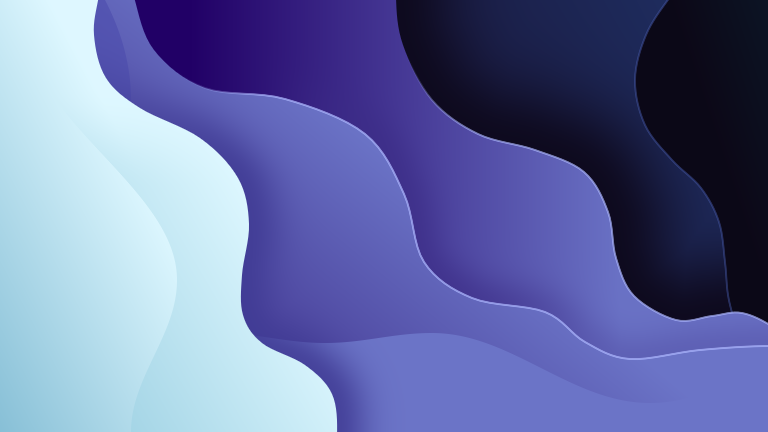
Reproduce this background procedurally as a Shadertoy shader.

```glsl
// Layered wavy paper sheets, from pale ice blue through violet to midnight navy.

const vec2 ARTBOARD = vec2(7.68, 4.32);   // design units, y pointing down
const int KNOTS = 15;
const int STEPS = 8;                      // straight pieces per spline span
const float PI = 3.14159;

const vec3 ICE_DEEP = vec3(0.53, 0.75, 0.84);
const vec3 ICE_MID = vec3(0.62, 0.82, 0.89);
const vec3 ICE_LIGHT = vec3(0.87, 0.97, 1.0);
const vec3 VIOLET_DEEP = vec3(0.30, 0.27, 0.62);
const vec3 VIOLET_LIGHT = vec3(0.42, 0.455, 0.78);
const vec3 VIOLET_SHADE = vec3(0.25, 0.23, 0.58);
const vec3 CRESCENT = vec3(0.30, 0.30, 0.68);
const vec3 INDIGO = vec3(0.13, 0.0, 0.40);
const vec3 PURPLE = vec3(0.285, 0.24, 0.60);
const vec3 PURPLE_SHADE = vec3(0.23, 0.17, 0.52);
const vec3 MIDNIGHT = vec3(0.10, 0.10, 0.25);
const vec3 NAVY = vec3(0.12, 0.18, 0.38);
const vec3 NIGHT = vec3(0.055, 0.04, 0.12);
const vec3 BLACK_PLUM = vec3(0.045, 0.03, 0.09);
const vec3 BLACK_TEAL = vec3(0.05, 0.085, 0.15);
const vec3 RIM = vec3(0.68, 0.72, 1.0);
const vec3 RIM_BLUE = vec3(0.28, 0.36, 0.68);
const float RIM_WIDTH = 0.010;

// Sheet borders as spline knots, from top to bottom
const vec2 ICE_EDGE[KNOTS] = vec2[KNOTS](
    vec2(1.10, -0.60), vec2(0.99, -0.05), vec2(0.94, 0.35), vec2(1.06, 0.78), vec2(1.40, 1.08),
    vec2(2.00, 1.38), vec2(2.38, 1.78), vec2(2.49, 2.24), vec2(2.42, 2.75), vec2(2.43, 3.15),
    vec2(2.62, 3.43), vec2(3.05, 3.65), vec2(3.32, 3.94), vec2(3.37, 4.36), vec2(3.30, 4.80));
const vec2 VIOLET_EDGE[KNOTS] = vec2[KNOTS](
    vec2(1.25, -0.50), vec2(1.34, -0.03), vec2(1.54, 0.50), vec2(2.05, 0.88), vec2(2.85, 0.99),
    vec2(3.65, 1.34), vec2(4.04, 1.94), vec2(4.24, 2.62), vec2(4.72, 2.98), vec2(5.45, 3.12),
    vec2(5.85, 3.42), vec2(6.30, 3.59), vec2(7.00, 3.50), vec2(7.72, 3.46), vec2(8.40, 3.50));
const vec2 PURPLE_EDGE[KNOTS] = vec2[KNOTS](
    vec2(4.00, -0.45), vec2(3.96, -0.03), vec2(4.03, 0.45), vec2(4.32, 1.00), vec2(4.78, 1.34),
    vec2(5.35, 1.50), vec2(5.84, 1.72), vec2(6.08, 2.12), vec2(6.16, 2.58), vec2(6.34, 2.96),
    vec2(6.76, 3.20), vec2(7.12, 3.16), vec2(7.42, 3.13), vec2(7.75, 3.28), vec2(8.20, 3.60));
const vec2 NAVY_EDGE[KNOTS] = vec2[KNOTS](
    vec2(7.00, -0.40), vec2(6.70, -0.03), vec2(6.46, 0.35), vec2(6.35, 0.80), vec2(6.45, 1.25),
    vec2(6.72, 1.60), vec2(7.01, 1.88), vec2(7.19, 2.22), vec2(7.25, 2.62), vec2(7.28, 2.95),
    vec2(7.35, 3.25), vec2(7.42, 3.60), vec2(7.50, 4.00), vec2(7.58, 4.36), vec2(7.65, 4.80));

vec2 catmullRom(vec2 a, vec2 b, vec2 c, vec2 d, float t) {
    return b + 0.5 * t * (c - a + t * (2.0 * a - 5.0 * b + 4.0 * c - d + t * (3.0 * (b - c) + d - a)));
}

// Signed distance to a spline, positive on its right side
float splineSide(vec2 p, vec2 k[KNOTS]) {
    float nearest = 1e3, side = -1.0;
    vec2 a = k[1];
    for (int i = 1; i < KNOTS - 2; i++) {
        for (int j = 1; j <= STEPS; j++) {
            vec2 b = catmullRom(k[i - 1], k[i], k[i + 1], k[i + 2], float(j) / float(STEPS));
            vec2 ab = b - a, ap = p - a;
            vec2 gap = ap - ab * clamp(dot(ap, ab) / dot(ab, ab), 0.0, 1.0);
            nearest = min(nearest, dot(gap, gap));
            if ((a.y > p.y) != (b.y > p.y) && ap.x > ab.x * ap.y / ab.y) side = -side;
            a = b;
        }
    }
    return side * sqrt(nearest);
}

// Drop below a crest at s = 0, with its own depth and half period on each side
float swell(float s, vec2 before, vec2 after) {
    vec2 shape = s < 0.0 ? before : after;
    return shape.x * (1.0 - cos(PI * s / shape.y));
}

float ramp(float t) { return clamp(t, 0.0, 1.0); }
float cover(float d, float px) { return ramp(0.5 + d / px); }
float shadow(float d, float reach) { return exp(-d * d / (reach * reach)); }
float rim(float d, float px) { return 1.0 - smoothstep(0.5 * RIM_WIDTH, 0.5 * RIM_WIDTH + px, abs(d)); }

void mainImage(out vec4 fragColor, in vec2 fragCoord) {
    vec2 uv = fragCoord / iResolution.xy;
    vec2 p = vec2(uv.x, 1.0 - uv.y) * ARTBOARD;
    float px = ARTBOARD.y / iResolution.y;
    float rise = ARTBOARD.y - p.y;
    float ice = splineSide(p, ICE_EDGE), violet = splineSide(p, VIOLET_EDGE);
    float purple = splineSide(p, PURPLE_EDGE), navy = splineSide(p, NAVY_EDGE);

    // Violet sheet with its lower wave, crescent and shadow
    vec3 col = mix(VIOLET_DEEP, VIOLET_LIGHT, ramp(0.30 * p.x + 0.365 * rise - 1.2));
    float wave = 3.33 + swell(p.x - 4.32, vec2(0.05, 1.07), vec2(0.35, 2.18));
    col = mix(col, VIOLET_LIGHT, cover(p.y - wave, px));
    float arc = 1.31 - 0.26 * (1.0 - p.y) * (1.0 - p.y);
    col = mix(col, CRESCENT, 0.65 * cover(arc - p.x, px) * step(p.y, 1.2));
    col = mix(col, VIOLET_SHADE, 0.85 * shadow(ice, 0.32) * smoothstep(0.3, 1.8, p.y));

    // Purple sheet
    vec3 sheet = mix(INDIGO, PURPLE, ramp((p.x - 1.9) / 2.3));
    sheet = mix(sheet, VIOLET_LIGHT, 0.95 * ramp((p.x - 4.2) / 2.0));
    float fall = smoothstep(2.5, 4.0, p.x) * (1.0 - 0.6 * smoothstep(4.5, 6.0, p.x));
    sheet = mix(sheet, PURPLE_SHADE, 0.6 * shadow(violet, 0.27) * fall);
    col = mix(col, sheet, cover(violet, px));
    col = mix(col, RIM, 0.7 * rim(violet, px) * smoothstep(1.7, 2.8, p.x) * step(0.0, ice));

    // Navy sheet, then the darkest one above it
    sheet = mix(MIDNIGHT, NAVY, ramp(0.3 * (p.x - 4.5) + 0.15 * (1.5 - p.y)));
    sheet = mix(sheet, NIGHT, shadow(purple, 0.6));
    vec3 darkest = mix(BLACK_PLUM, BLACK_TEAL, ramp(0.9 * (p.x - 6.7) - 0.3 * p.y));
    sheet = mix(sheet, darkest, cover(navy, px));
    sheet = mix(sheet, RIM_BLUE, 0.45 * rim(navy, px));
    col = mix(col, sheet, cover(purple, px));
    col = mix(col, RIM, 0.65 * rim(purple, px) * smoothstep(0.5, 1.5, p.y));

    // Ice sheet with its inner fold
    vec3 fold = mix(ICE_DEEP, ICE_LIGHT, ramp(0.36 * p.x + 0.19 * rise));
    vec3 outer = mix(ICE_MID, ICE_LIGHT, ramp(0.34 * (p.x - 1.0) + 0.2 * rise));
    float foldEdge = 1.77 - swell(p.y - 2.8, vec2(0.74, 2.5), vec2(0.23, 1.52));
    fold = mix(fold, outer, cover(p.x - foldEdge, px) * smoothstep(0.9, 1.9, p.y));
    col = mix(col, fold, cover(-ice, px));

    fragColor = vec4(col, 1.0);
}
```
